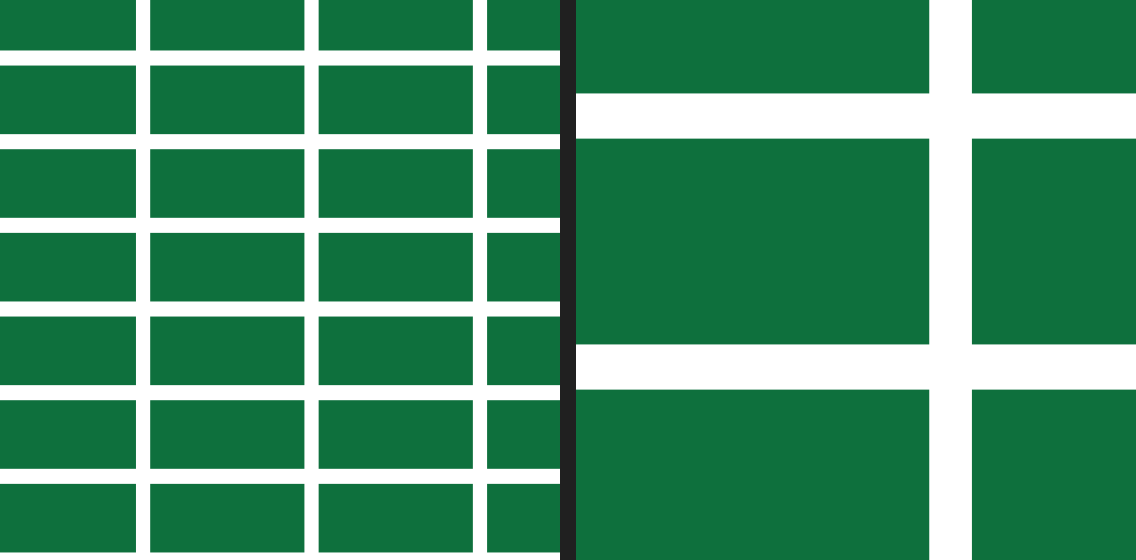
Left: the whole. Right: its middle third, enlarged.
Give the GLSL for this pattern, as a Shadertoy shader.

```glsl
// Draws a grid of wide green rectangles separated by plain white bands.

const vec3 PANEL_GREEN = vec3(0.054, 0.440, 0.240);
const vec3 BAND_WHITE = vec3(1.0);
const vec2 PERIOD = vec2(0.3008, 0.1494);      // spacing of bands, in canvas heights
const vec2 BAND_CENTER = vec2(0.2555, 0.0);    // center of one vertical and one horizontal band
const vec2 BAND_WIDTH = vec2(0.0254, 0.0269);  // vertical, horizontal

// Distance to the nearest band edge on each axis, negative inside a band
vec2 bandDistance(vec2 p) {
    vec2 cell = fract((p - BAND_CENTER) / PERIOD + 0.5) - 0.5;
    return abs(cell) * PERIOD - 0.5 * BAND_WIDTH;
}

void mainImage(out vec4 fragColor, in vec2 fragCoord) {
    float pixel = 1.0 / iResolution.y;
    vec2 dist = bandDistance(fragCoord * pixel);

    // Antialias over one pixel; a panel lies outside both bands
    vec2 outside = clamp(dist / pixel + 0.5, 0.0, 1.0);
    float panel = outside.x * outside.y;

    fragColor = vec4(mix(BAND_WHITE, PANEL_GREEN, panel), 1.0);
}
```
